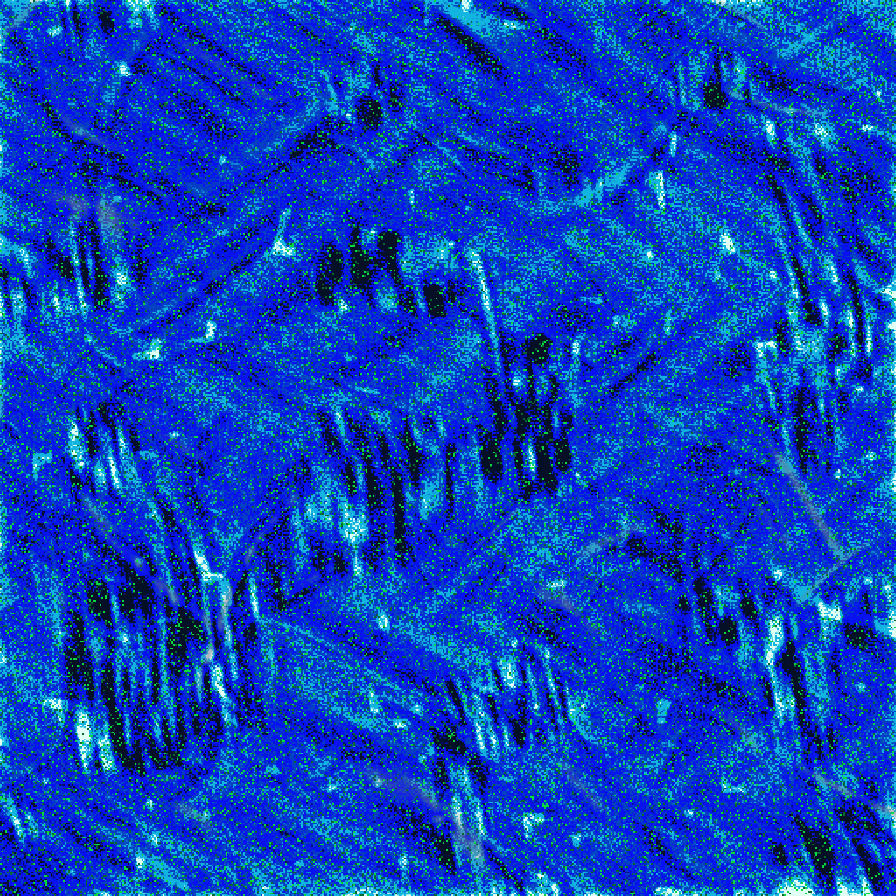
Reproduce this texture procedurally as a Shadertoy shader.

```glsl
// Electric blue paint: embossed diagonal strokes, crossing strokes and patches
// of short upright dashes are summed into one relief value, roughened by fine
// grain, and mapped through a ramp of dark, blue, cyan and white.

const vec3 INK = vec3(0.02, 0.06, 0.15);
const vec3 BLUE = vec3(0.03, 0.07, 0.94);
const vec3 COBALT = vec3(0.02, 0.25, 0.76);
const vec3 CYAN = vec3(0.07, 0.71, 0.88);
const vec3 WHITE = vec3(0.88, 1.0, 0.96);
const vec3 DARK_GREEN = vec3(0.03, 0.41, 0.19);
const vec3 BRIGHT_GREEN = vec3(0.03, 0.85, 0.25);
const vec3 MAUVE = vec3(0.46, 0.44, 0.56);

const float DOWNHILL = -0.62;
const float UPHILL = 0.75;
const float GRAIN_CELLS = 512.0;

float hash(vec2 p) {
    return fract(sin(dot(p, vec2(127.1, 311.7))) * 43758.55);
}

float noise(vec2 p) {
    vec2 i = floor(p);
    vec2 f = fract(p);
    f = f * f * (3.0 - 2.0 * f);
    float low = mix(hash(i), hash(i + vec2(1, 0)), f.x);
    float high = mix(hash(i + vec2(0, 1)), hash(i + vec2(1, 1)), f.x);
    return mix(low, high, f.y);
}

// Coordinates along and across a direction
vec2 turn(vec2 p, float angle) {
    vec2 along = vec2(cos(angle), sin(angle));
    return vec2(dot(p, along), dot(p, vec2(-along.y, along.x)));
}

// Brush hairs: noise stretched along a direction
float hairs(vec2 p, float angle, vec2 frequency) {
    return noise(turn(p, angle) * frequency) - 0.5;
}

// Scattered bent strokes; x is lit and shaded relief, y is mauve tint
vec2 strokes(vec2 p, float cells, float seed) {
    vec2 cell = floor(p * cells);
    vec2 total = vec2(0.0);
    for (int j = -1; j <= 1; j++) {
        for (int i = -1; i <= 1; i++) {
            vec2 id = cell + vec2(i, j);
            vec2 key = id + seed;
            vec2 centre = id + vec2(hash(key + 3.1), hash(key + 7.7));
            float heading = hash(key + 1.3) < 0.66 ? DOWNHILL : UPHILL;
            heading += 0.6 * (hash(key + 5.9) - 0.5);
            vec2 q = turn(p * cells - centre, heading);
            q.y += (hash(key + 9.2) - 0.5) * 0.9 * q.x * q.x;
            float reach = mix(0.35, 0.95, hash(key + 2.4));
            float width = mix(0.025, 0.085, hash(key + 4.6));
            float taper = 1.0 - smoothstep(reach * 0.55, reach, abs(q.x));
            float across = q.y / width;
            float lit = exp(-across * across);
            float shade = exp(-(across + 1.9) * (across + 1.9));
            float force = mix(0.25, 1.0, hash(key + 8.8));
            total.x += taper * force * (lit - 1.05 * shade);
            total.y += taper * lit * step(0.86, hash(key + 6.5));
        }
    }
    return total;
}

// Upright dashes gathered in patches
float dashes(vec2 p) {
    float patches = smoothstep(0.54, 0.76, noise(p * 10.0 + 31.0));
    float dash = noise(vec2((p.x + 0.18 * p.y) * 115.0, p.y * 24.0));
    return patches * (dash - 0.54) * 2.5;
}

vec3 ramp(float v) {
    vec3 c = mix(INK, BLUE, smoothstep(-0.68, -0.40, v));
    c = mix(c, COBALT, smoothstep(-0.04, 0.14, v));
    c = mix(c, CYAN, smoothstep(0.36, 0.58, v));
    return mix(c, WHITE, smoothstep(0.95, 1.2, v));
}

void mainImage(out vec4 fragColor, in vec2 fragCoord) {
    vec2 uv = fragCoord / iResolution.xy;
    vec2 p = uv + 0.05 * (vec2(noise(uv * 6.0), noise(uv * 6.0 + 17.0)) - 0.5);

    // Relief of hairs, strokes and dashes
    float crossing = smoothstep(0.52, 0.72, noise(p * 5.0 + 4.0));
    float relief = 0.75 * mix(hairs(p, DOWNHILL, vec2(9.0, 58.0)),
                              hairs(p, UPHILL, vec2(11.0, 50.0)), crossing);
    relief += 0.4 * hairs(p, DOWNHILL, vec2(40.0, 130.0));
    relief += 0.35 * (noise(p * 13.0 + 8.0) - 0.5);
    vec2 broad = strokes(p, 5.0, 11.0);
    vec2 fine = strokes(p, 12.0, 47.0);
    relief += 0.42 * broad.x + 0.36 * fine.x + dashes(p);
    relief += 0.8 * smoothstep(0.86, 0.97, noise(p * 48.0 + 5.0));

    // Bright, broken rim of the canvas
    vec2 inset = min(uv, 1.0 - uv);
    float rim = exp(-min(inset.x, inset.y) / 0.007);
    relief += rim * 1.3 * noise(uv * 30.0);

    // Fine grain, quieter on the smooth strokes
    vec2 grain = floor(uv * GRAIN_CELLS);
    float calm = clamp(broad.x + fine.x, 0.0, 1.0);
    float roughness = mix(1.0, 0.5, calm);
    vec3 color = ramp(relief + 0.9 * roughness * (hash(grain) - 0.5));

    // Mauve strokes and green specks
    float mauve = clamp(broad.y + 0.6 * fine.y, 0.0, 1.0);
    color = mix(color, MAUVE, 0.5 * mauve * smoothstep(-0.3, 0.4, relief));
    vec3 green = mix(DARK_GREEN, BRIGHT_GREEN, step(0.5, hash(grain + 71.3)));
    float speck = step(hash(grain + 29.7), 0.11 * roughness);
    fragColor = vec4(mix(color, green, speck), 1.0);
}
```
